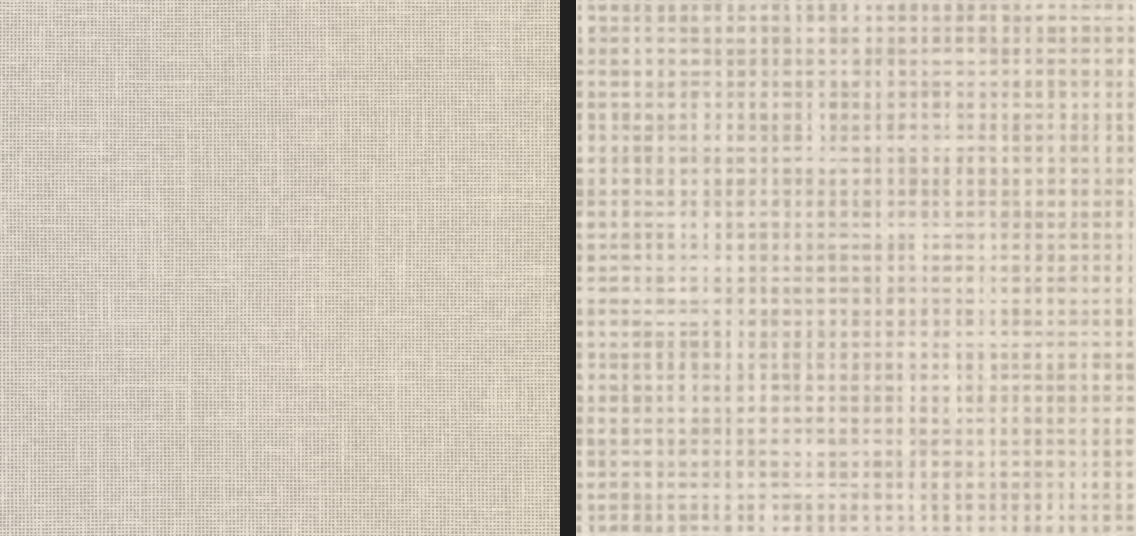
Left, the full canvas; right, a detail of the centre.
Give the GLSL for this texture, as a Shadertoy shader.

```glsl
// Open plain-weave linen: pale slubby threads over small grey-beige gaps.
#define THREADS vec2(140.0, 148.0)  // warp and weft threads per canvas height
#define HALF_WIDTH 0.225            // thread half width, in thread pitches
#define WIDTH_VARIATION 0.11
#define SLUB_WIDTH 0.13
#define WANDER 0.14                 // sideways drift of a thread
#define SOFTNESS 0.20               // edge blur, in thread pitches
#define FUZZ 0.070                  // fine fibre contrast
#define MOTTLE 0.010                // broad tonal unevenness
#define THREAD_COLOR vec3(0.874, 0.840, 0.789)
#define GAP_COLOR vec3(0.698, 0.662, 0.612)

float hash(vec2 p) {
    return fract(sin(dot(p, vec2(12.9898, 78.233))) * 43758.5453);
}

float noise(vec2 p) {
    vec2 i = floor(p), f = fract(p);
    f = f * f * (3.0 - 2.0 * f);
    return mix(mix(hash(i), hash(i + vec2(1.0, 0.0)), f.x),
               mix(hash(i + vec2(0.0, 1.0)), hash(i + vec2(1.0, 1.0)), f.x), f.y);
}

// Noise along one thread, independent of its neighbours.
float threadNoise(float along, float id, float seed) {
    float i = floor(along), f = fract(along);
    vec2 key = vec2(i + seed * 3.7, id + seed * 17.3);
    return mix(hash(key), hash(key + vec2(1.0, 0.0)), f * f * (3.0 - 2.0 * f));
}

// Coverage (x) and brightness (y) of the thread nearest to "across".
vec2 thread(float across, float along, float pixel, float seed) {
    float id = floor(across);
    float drift = (threadNoise(along * 45.0, id, seed) - 0.5) * WANDER;
    float d = abs(fract(across) - 0.5 + drift);

    // Uneven yarn: each thread differs, swells locally and carries rare slubs.
    float own = hash(vec2(id, seed * 5.1)) - 0.5;
    float swell = threadNoise(along * 90.0, id, seed + 1.0) - 0.5;
    float slub = smoothstep(0.72, 1.0, threadNoise(along * 12.0, id, seed + 2.0));
    float halfWidth = HALF_WIDTH + WIDTH_VARIATION * (0.4 * own + swell) + SLUB_WIDTH * slub;

    float soft = max(SOFTNESS, 0.55 * pixel);
    float cover = 1.0 - smoothstep(halfWidth - soft, halfWidth + soft, d);
    float light = 1.0 + 0.02 * own + 0.03 * swell + 0.02 * slub;
    return vec2(cover, light);
}

void mainImage(out vec4 fragColor, in vec2 fragCoord) {
    vec2 uv = fragCoord / iResolution.y;
    vec2 pixel = THREADS / iResolution.y;

    // Very slight distortion of the whole cloth.
    vec2 bend = vec2(noise(uv * vec2(2.0, 3.0)), noise(uv * vec2(3.0, 2.0) + 31.0)) - 0.5;
    vec2 p = uv * THREADS + bend * 0.4;

    vec2 warp = thread(p.x, uv.y, pixel.x, 1.0);
    vec2 weft = thread(p.y, uv.x, pixel.y, 8.0);

    // Over-under interlacing: the upper thread sets the shade at a crossing.
    float weftOnTop = mod(floor(p.x) + floor(p.y), 2.0);
    float cover = 1.0 - (1.0 - warp.x) * (1.0 - weft.x);
    float weftShare = weft.x * mix(1.0 - warp.x, 1.0, weftOnTop);
    float light = mix(warp.y, weft.y, weftShare / max(cover, 0.001));
    light += 0.012 * warp.x * weft.x;

    vec3 color = mix(GAP_COLOR, THREAD_COLOR * light, cover);

    // Fibre fuzz, broad mottling and a cool-to-warm drift across the cloth.
    float fuzz = noise(uv * 420.0) + 0.5 * noise(uv * 230.0 + 57.0) - 0.75;
    float mottle = noise(uv * 5.0 + 11.0) + noise(uv * 14.0 + 3.0) - 1.0;
    color *= 1.0 + FUZZ * fuzz + MOTTLE * mottle;
    float side = fragCoord.x / iResolution.x - 0.5;
    color *= 1.0 + side * vec3(0.012, 0.004, -0.022);

    fragColor = vec4(clamp(color, 0.0, 1.0), 1.0);
}
```
